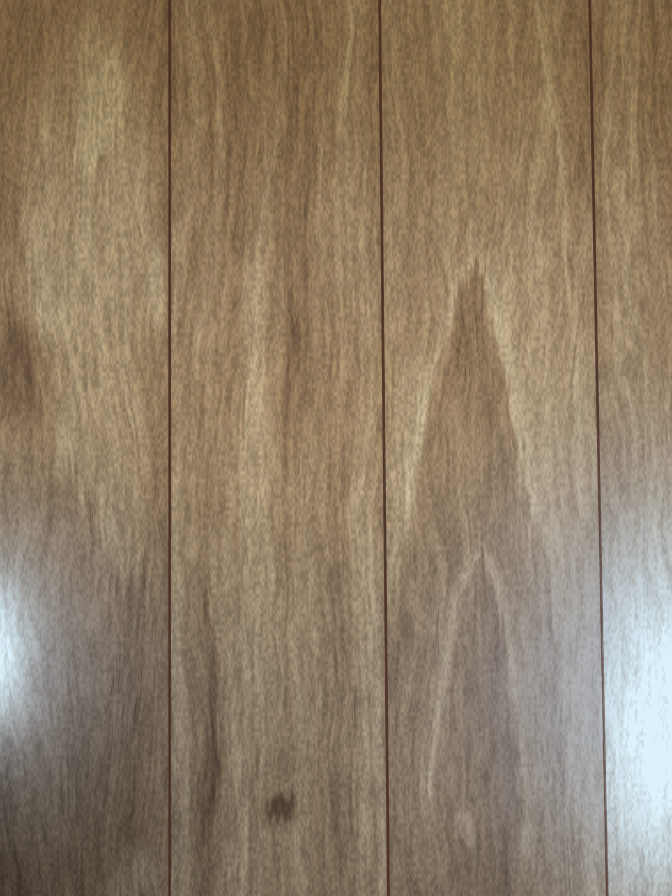
Write a Shadertoy shader that draws this texture.

```glsl
// Glossy timber floor: four upright boards split by three thin dark seams.
// Stretched value noise makes the grain; warped ellipses and cathedral arches
// make the figure; soft elliptical glows make the daylight on the varnish.
const vec3 DARK_WOOD = vec3(0.35, 0.265, 0.20);
const vec3 MID_WOOD  = vec3(0.555, 0.46, 0.345);
const vec3 PALE_WOOD = vec3(0.70, 0.635, 0.505);
const vec3 SEAM      = vec3(0.27, 0.16, 0.12);
const vec3 HAZE      = vec3(0.64, 0.66, 0.71);
const vec3 DAYLIGHT  = vec3(0.86, 0.95, 0.99);

float hash(vec2 p) {
    vec3 q = fract(p.xyx * 0.1031);
    q += dot(q, q.yzx + 33.33);
    return fract((q.x + q.y) * q.z);
}

float noise(vec2 p) {
    vec2 i = floor(p), f = fract(p);
    f = f * f * (3.0 - 2.0 * f);
    return mix(mix(hash(i), hash(i + vec2(1, 0)), f.x),
               mix(hash(i + vec2(0, 1)), hash(i + vec2(1, 1)), f.x), f.y);
}

// Layered noise centred on zero
float fbm(vec2 p) {
    float sum = 0.0, amp = 0.5;
    for (int i = 0; i < 4; i++) {
        sum += amp * (noise(p) - 0.5);
        p = p * 2.03 + 17.3;
        amp *= 0.55;
    }
    return sum;
}

// Soft-edged ellipse, leaning sideways with height
float island(vec2 p, vec2 centre, vec2 radius, float lean, float soft) {
    vec2 d = p - centre;
    d.x -= lean * d.y;
    return 1.0 - smoothstep(1.0 - soft, 1.0 + soft, length(d / radius));
}

// Gaussian light patch
float glow(vec2 p, vec2 centre, vec2 radius) {
    vec2 d = (p - centre) / radius;
    return exp(-dot(d, d));
}

// Signed distance across a round-topped arch opening downwards, negative inside
float arch(vec2 p, vec2 apex, float spread, float power) {
    float drop = apex.y - p.y;
    return abs(p.x - apex.x) - spread * pow(max(drop, 0.0), power) + max(-drop, 0.0);
}

// Pale rim on an arch, fading towards the feet
float archRim(float d, float drop, float width, float reach) {
    return exp(-d * d / (width * width)) * (1.0 - smoothstep(reach * 0.6, reach, drop));
}

// Pale (positive) and dark (negative) figure of each board
float figure(vec2 p, float board) {
    float tone = 0.0;
    if (board < 0.5) {
        float body = max(island(p, vec2(0.14, 0.99), vec2(0.095, 0.32), 0.02, 0.2),
                         island(p, vec2(0.15, 0.73), vec2(0.07, 0.16), -0.12, 0.2));
        body = max(body, island(p, vec2(0.178, 0.58), vec2(0.036, 0.11), -0.1, 0.2));
        tone = 0.24 * body - 0.15;
        tone += 0.2 * island(p, vec2(0.156, 1.168), vec2(0.034, 0.085), 0.2, 0.15);
        tone += 0.2 * island(p, vec2(0.24, 0.925), vec2(0.012, 0.06), 0.0, 0.3);
        tone -= 0.2 * island(p, vec2(0.04, 0.79), vec2(0.06, 0.07), 0.0, 0.6);
        tone += 0.25 * island(p, vec2(0.2, 0.02), vec2(0.04, 0.04), 0.4, 0.4);
    } else if (board < 1.5) {
        tone = -0.4 * island(p, vec2(0.413, 0.135), vec2(0.026, 0.018), 0.0, 0.7);
        tone -= 0.15 * island(p, vec2(0.3, 0.15), vec2(0.02, 0.1), 0.05, 0.3);
    } else if (board < 2.5) {
        float outer = arch(p, vec2(0.705, 0.95), 0.165, 0.58);
        float inner = arch(p, vec2(0.712, 0.51), 0.09, 0.34);
        tone = 0.07 - 0.24 * smoothstep(0.01, -0.01, outer);
        tone += 0.25 * archRim(outer, 0.95 - p.y, 0.011, 0.58);
        tone += 0.28 * archRim(inner, 0.51 - p.y, 0.008, 0.5);
        tone -= 0.08 * smoothstep(0.01, -0.01, inner);
        tone += 0.14 * island(p, vec2(0.605, 0.67), vec2(0.026, 0.13), 0.14, 0.3);
        tone += 0.25 * island(p, vec2(0.695, 0.11), vec2(0.012, 0.035), -0.1, 0.3);
        float vein = p.x - 0.865 + 0.12 * pow(max(p.y - 0.55, 0.0), 2.0);
        tone += 0.2 * exp(-vein * vein / 0.00003) * smoothstep(0.5, 0.65, p.y);
    }
    return tone;
}

void mainImage(out vec4 fragColor, in vec2 fragCoord) {
    vec2 uv = fragCoord / iResolution.xy, p = uv * vec2(1.0, 4.0 / 3.0);
    float pixel = 1.0 / iResolution.x;
    // Boards widen slightly towards the viewer
    float pitch = mix(0.3255, 0.3125, uv.y);
    float across = (p.x - 0.2525) / pitch + 1.0, board = floor(across);
    float seamDist = abs(across - max(floor(across + 0.5), 1.0)) * pitch;

    // Grain, offset per board; odd boards are straight and strongly streaked
    vec2 g = p + board * vec2(3.7, 5.3);
    float straight = mod(board, 2.0), wave = fbm(g * vec2(5.0, 2.0));
    float streak = fbm(vec2(g.x * 24.0 + wave * 2.5, g.y * 1.1));
    float thread = fbm(vec2(g.x * 85.0 + wave * 8.0, g.y * 2.6));
    float fibre = noise(vec2(g.x * 210.0 + wave * 18.0, g.y * 22.0)) - 0.5;
    float fleck = noise(g * vec2(380.0, 170.0)) - 0.5;
    vec2 bent = p + vec2(0.04 * wave + 0.012 * thread + 0.005 * fibre, 0.08 * streak + 0.03 * fibre);
    float tone = 0.55 + figure(bent, board) + streak * mix(0.3, 0.62, straight) + 0.3 * wave;
    tone += thread * mix(0.25, 0.42, straight) + 0.1 * fibre;
    // Sparse thin cracks follow the grain
    float crack = smoothstep(0.02, 0.0, abs(thread)) * smoothstep(0.66, 0.8, noise(g * vec2(22.0, 7.0)));
    vec3 col = mix(DARK_WOOD, MID_WOOD, smoothstep(0.0, 0.52, tone - 0.15 * crack));
    col = mix(col, PALE_WOOD, smoothstep(0.4, 1.0, tone)) * (1.0 + 0.13 * fibre + 0.22 * fleck);

    // Room light: brightest mid-height, warm and dim on top, grey below
    col *= 0.88 + 0.2 * glow(uv, vec2(0.6, 0.5), vec2(0.7, 0.4));
    col *= 1.0 - 0.33 * glow(uv, vec2(0.06, 0.05), vec2(0.26, 0.25));
    col *= mix(vec3(1.0), vec3(0.94, 0.9, 0.8), smoothstep(0.65, 1.0, uv.y));
    col = mix(col, vec3(dot(col, vec3(0.34))), 0.25 * smoothstep(0.6, 0.2, uv.y));

    // Seams lie under the varnish glare
    float seam = 1.0 - smoothstep(0.0018 - pixel * 0.5, 0.0018 + pixel * 0.8, seamDist);
    col = mix(col * (1.0 - 0.1 * exp(-seamDist / 0.005)), SEAM, 0.85 * seam);

    // Daylight reflections
    float haze = 0.72 * glow(p, vec2(0.93, 0.32), vec2(0.23, 0.32))
               + 0.6 * glow(p, vec2(0.0, 0.36), vec2(0.17, 0.2));
    float shine = 1.1 * glow(p, vec2(0.99, 0.25), vec2(0.13, 0.26)) * mix(0.35, 1.0, step(3.0, board))
                + glow(p, vec2(-0.01, 0.365), vec2(0.055, 0.11));
    float sheen = 1.0 + 0.3 * fibre + 0.3 * fleck;
    col = mix(col, HAZE, clamp(haze * sheen, 0.0, 1.0) * (1.0 - 0.6 * seam));
    col = mix(col, DAYLIGHT, clamp(shine * sheen, 0.0, 1.0) * (1.0 - 0.7 * seam));
    fragColor = vec4(clamp(col, 0.0, 1.0), 1.0);
}
```
